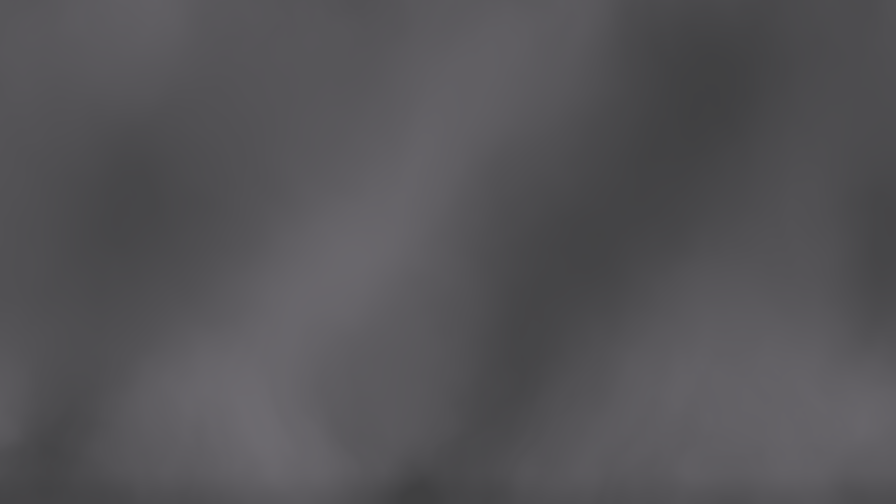
Give the GLSL for this texture, as a Shadertoy shader.

```glsl
// Dim grey smoke: broad, slanted light and dark banks drift across the canvas.
// Soft Gaussian banks set the large shapes; domain-warped value noise adds
// faint wisps that grow clearer near the lower and upper edges.

float hash(vec2 cell) {
    uvec2 q = uvec2(ivec2(cell)) * uvec2(1597u, 3571u);
    uint n = (q.x ^ (q.y << 7)) * 7919u;
    n = (n ^ (n >> 15)) * 48271u;
    n = (n ^ (n >> 13)) * 69621u;
    return float((n ^ (n >> 16)) & 65535u) / 65535.0;
}

float valueNoise(vec2 p) {
    vec2 cell = floor(p), f = fract(p);
    vec2 u = f * f * f * (f * (f * 6.0 - 15.0) + 10.0);
    float low = mix(hash(cell), hash(cell + vec2(1, 0)), u.x);
    float high = mix(hash(cell + vec2(0, 1)), hash(cell + vec2(1, 1)), u.x);
    return mix(low, high, u.y);
}

// Fractal noise centred on zero, turned at each octave to hide the lattice
float smoke(vec2 p) {
    float sum = 0.0, gain = 0.5;
    for (int i = 0; i < 5; i++) {
        sum += gain * (valueNoise(p) - 0.5);
        p = mat2(1.6, 1.2, -1.2, 1.6) * p + 17.3;
        gain *= 0.45;
    }
    return sum;
}

// Soft elliptical bank; slant leans it to the right as it rises
float bank(vec2 p, vec2 centre, vec2 radius, float slant) {
    vec2 d = p - centre;
    d.x -= slant * d.y;
    d /= radius;
    return exp(-dot(d, d));
}

void mainImage(out vec4 fragColor, in vec2 fragCoord) {
    vec2 p = fragCoord / iResolution.y;
    float aspect = iResolution.x / iResolution.y;

    // Bend the banks so that their outlines are uneven
    vec2 warp = vec2(smoke(p * 3.0 + 4.0), smoke(p * 3.0 + 31.0));
    vec2 q = p + 0.16 * warp;
    q.x *= 1.778 / aspect;

    // Light banks
    float fog = 0.42;
    fog += 0.36 * bank(q, vec2(0.84, 0.68), vec2(0.24, 0.52), 0.55);
    fog += 0.24 * bank(q, vec2(0.62, 0.36), vec2(0.26, 0.30), 0.2);
    fog += 0.36 * bank(q, vec2(1.42, 0.19), vec2(0.27, 0.24), 0.25);
    fog += 0.28 * bank(q, vec2(0.42, 0.15), vec2(0.24, 0.16), -0.5);
    fog += 0.28 * bank(q, vec2(0.25, 1.02), vec2(0.26, 0.20), 0.0);
    fog += 0.26 * bank(q, vec2(1.73, 0.19), vec2(0.14, 0.16), 0.0);
    fog += 0.25 * bank(q, vec2(0.0, 0.20), vec2(0.08, 0.13), 0.0);

    // Dark hollows
    fog -= 0.31 * bank(q, vec2(0.29, 0.54), vec2(0.23, 0.22), 0.3);
    fog -= 0.33 * bank(q, vec2(1.17, 0.52), vec2(0.25, 0.27), 0.5);
    fog -= 0.36 * bank(q, vec2(1.43, 0.86), vec2(0.25, 0.22), 0.3);
    fog -= 0.22 * bank(q, vec2(0.97, 0.24), vec2(0.12, 0.25), 0.0);
    fog -= 0.32 * bank(q, vec2(0.11, 0.14), vec2(0.11, 0.14), 0.4);
    fog -= 0.30 * bank(q, vec2(1.78, 0.50), vec2(0.09, 0.24), 0.0);
    fog -= 0.24 * bank(q, vec2(0.80, 0.02), vec2(0.12, 0.06), 0.0);

    // Upright wisps, strongest low down and along the top
    float edge = smoothstep(0.42, 0.1, p.y) + 0.6 * smoothstep(0.85, 1.0, p.y);
    fog += (0.12 + 0.32 * edge) * smoke(vec2(7.0, 4.5) * p + 1.5 * warp + 9.0);
    fog -= 0.18 * smoothstep(0.07, 0.0, p.y);

    vec3 smokeColour = mix(vec3(0.250, 0.250, 0.256), vec3(0.430, 0.420, 0.440), clamp(fog, 0.0, 1.0));
    fragColor = vec4(smokeColour, 1.0);
}
```
